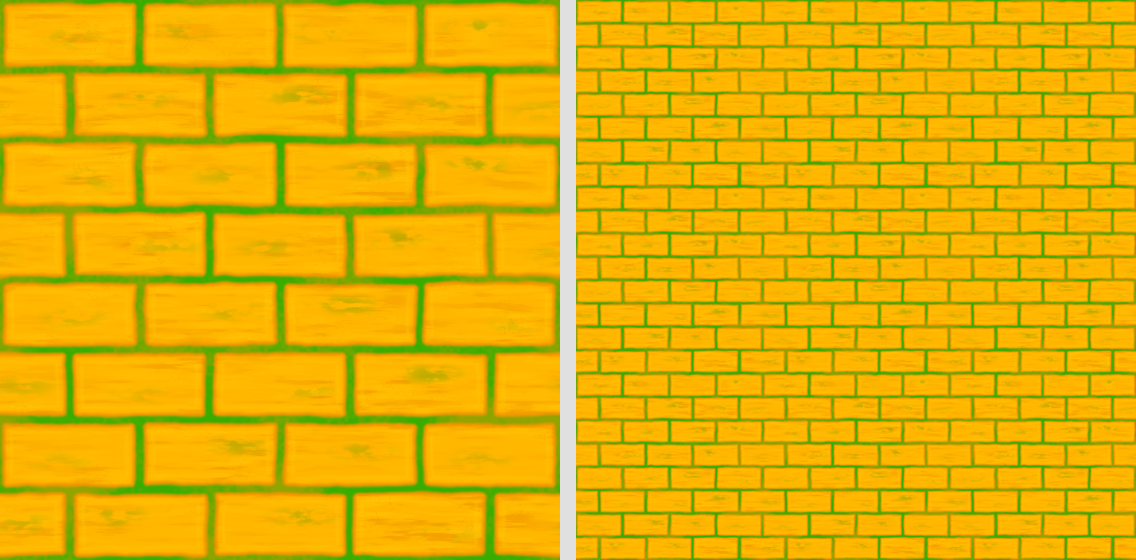
Left, the tile; right, the same tile 3 across and 3 down.
A Shadertoy shader for this texture:

```glsl
// Running-bond wall of worn amber bricks with soft green joints.
// Each brick is a jittered rounded-box distance; periodic value noise warps the
// edges and adds horizontal grain, pits and stains, so the tile wraps.

#define BRICKS vec2(4.0, 8.0)   // bricks across and down
#define JOINT 0.0070            // half the joint width
#define CORNER 0.0070           // corner radius
#define WARP 0.0042             // edge waviness
#define SOFT 0.0050             // softness of the brick edge
#define STAIN 0.60              // strength of the olive stains
#define GRAIN 0.55              // strength of the streaks
#define AMBER vec3(1.00, 0.715, 0.00)
#define LIGHT vec3(1.00, 0.780, 0.02)
#define RIM vec3(0.93, 0.570, 0.00)
#define MOSS vec3(0.22, 0.680, 0.00)
#define OLIVE vec3(0.58, 0.640, 0.00)

float hash(vec2 p) {
    vec3 q = fract(vec3(p.xyx) * 0.1031);
    q += dot(q, q.yzx + 33.33);
    return fract((q.x + q.y) * q.z);
}

// Value noise on a whole-number grid that wraps over the canvas
float noise(vec2 uv, vec2 grid, float seed) {
    vec2 p = uv * grid;
    vec2 i = floor(p), f = fract(p);
    f = f * f * (3.0 - 2.0 * f);
    vec2 a = mod(i, grid) + seed, b = mod(i + 1.0, grid) + seed;
    return mix(mix(hash(a), hash(vec2(b.x, a.y)), f.x),
               mix(hash(vec2(a.x, b.y)), hash(b), f.x), f.y);
}

float fbm(vec2 uv, vec2 grid, float seed) {
    float sum = 0.0, amp = 0.533;
    for (int k = 0; k < 4; k++) {
        sum += amp * noise(uv, grid, seed);
        grid *= 2.0;
        seed += 17.0;
        amp *= 0.5;
    }
    return sum;
}

float roundedBox(vec2 p, vec2 halfSize, float radius) {
    vec2 q = abs(p) - halfSize + radius;
    return length(max(q, 0.0)) + min(max(q.x, q.y), 0.0) - radius;
}

void mainImage(out vec4 fragColor, in vec2 fragCoord) {
    vec2 uv = fragCoord / iResolution.xy;

    // Brick layout: even rows shift by half a brick
    vec2 wave = vec2(fbm(uv, vec2(20.0), 3.0), fbm(uv, vec2(20.0), 71.0)) - 0.5;
    vec2 cell = (uv + 2.0 * WARP * wave) * BRICKS;
    cell.x += 0.5 * mod(floor(cell.y) + 1.0, 2.0);
    vec2 id = mod(floor(cell), BRICKS);
    vec2 rnd = vec2(hash(id + 5.3), hash(id + 41.7));
    vec2 local = (fract(cell) - 0.5) / BRICKS;
    vec2 halfSize = 0.5 / BRICKS - JOINT - 0.0012 * rnd;
    float d = roundedBox(local - 0.0025 * (rnd.yx - 0.5), halfSize, CORNER);

    // Joints: cloudy moss with fine speckle
    float cloud = fbm(uv, vec2(8.0), 23.0);
    float speck = noise(uv, vec2(160.0), 9.0);
    vec3 joint = mix(MOSS, OLIVE, smoothstep(0.25, 0.80, cloud + 0.2 * (speck - 0.5)));

    // Brick face: fine horizontal streaks, stronger in worn areas
    float fine = fbm(uv, vec2(14.0, 110.0), 13.0);
    float worn = smoothstep(0.35, 0.70, fbm(uv, vec2(12.0, 20.0), 57.0));
    float wear = GRAIN * (0.35 + 0.65 * worn) * (0.5 + 0.5 * rnd.x);
    vec3 face = mix(AMBER, LIGHT, wear * smoothstep(0.50, 0.70, fine));
    face = mix(face, RIM, wear * (1.0 - smoothstep(0.28, 0.46, fine)));

    // Pits: thin contour lines of a rougher noise
    float rough = fbm(uv, vec2(48.0, 64.0), 37.0);
    float pit = 1.0 - smoothstep(0.0, 0.035, abs(rough - 0.56));
    face = mix(face, RIM, 0.5 * wear * worn * pit);

    // Stain: one flat ragged patch per brick, broken up by the grain
    vec2 spot = (local - (rnd - 0.5) * vec2(0.11, 0.04)) / vec2(0.062, 0.019);
    float patchMask = 1.0 - smoothstep(0.1, 1.3, length(spot));
    float streak = smoothstep(0.42, 0.62, 0.55 * fbm(uv, vec2(28.0, 90.0), 83.0) + 0.45 * rough);
    face = mix(face, OLIVE, STAIN * (0.3 + 0.7 * rnd.y) * patchMask * streak);

    // Bevel: pale inner ridge and a darker outer rim
    float ridge = 1.0 - smoothstep(0.0, 0.006, abs(d + 0.015));
    face = mix(face, LIGHT, 0.35 * ridge);
    face = mix(face, RIM, 0.85 * smoothstep(-0.0085, -0.0005, d));

    // Join both with a soft edge
    float cover = 1.0 - smoothstep(-0.5 * SOFT, SOFT, d);
    fragColor = vec4(mix(joint, face, cover), 1.0);
}
```
